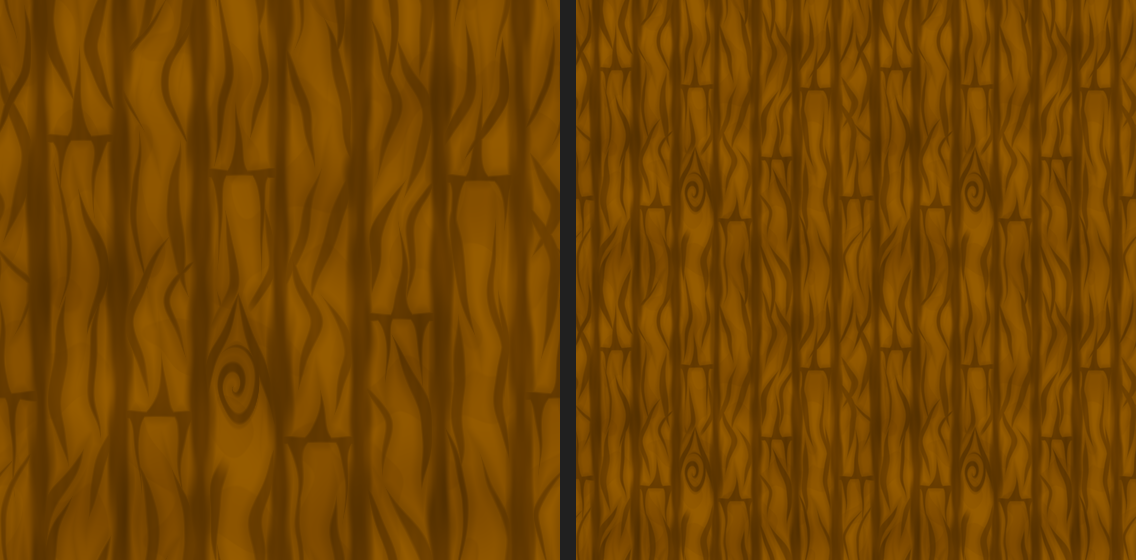
Left: one tile. Right: repeated 2 by 2.
This texture is drawn by a WebGL 2 fragment shader. Its source:

```glsl
#version 300 es
precision highp float;
// Seven painted wooden planks with soft dark seams and one butt joint each.
// Long tapered, bent grain strokes are looped per plank from hashes; one plank
// carries a spiral knot. Wrapping gradient noise adds wobble and brush wear.

uniform vec2 u_resolution;
out vec4 fragColor;

const float TAU = 6.28319;
const float PLANKS = 7.0;
const float JOINT[7] = float[7](0.293, 0.753, 0.26, 0.691, 0.214, 0.434, 0.681);

float hash(vec2 p) {
  return fract(sin(dot(p, vec2(127.1, 311.7))) * 43758.5);
}

float corner(vec2 cell, vec2 offset, vec2 period) {
  float angle = TAU * hash(mod(cell, period));
  return dot(vec2(cos(angle), sin(angle)), offset);
}

// Gradient noise that repeats after "period" cells.
float noise(vec2 uv, vec2 period) {
  vec2 p = uv * period, i = floor(p), f = p - i;
  vec2 s = f * f * f * (f * (f * 6.0 - 15.0) + 10.0), e = vec2(1.0, 0.0);
  float low = mix(corner(i, f, period), corner(i + e.xy, f - e.xy, period), s.x);
  float high = mix(corner(i + e.yx, f - e.yx, period), corner(i + 1.0, f - 1.0, period), s.x);
  return mix(low, high, s.y);
}

// Soft-edged ink with a faint halo, from distance and half width.
float ink(float dist, float halfWidth) {
  float core = 1.0 - smoothstep(halfWidth - 0.025, halfWidth + 0.03, dist);
  float halo = 1.0 - smoothstep(halfWidth, halfWidth + 0.14, dist);
  return max(0.9 * core, 0.3 * halo);
}

// Grain strokes in pairs that share a lean and a bracket bend.
float grain(vec2 p, float id) {
  float shade = 0.0;
  for (int i = 0; i < 8; i++) {
    float pair = float(i / 2), lane = float(i % 2) - 0.5;
    vec2 pairSeed = vec2(id + 3.0, pair + 11.0);
    vec2 seed = vec2(id * 5.0 + 2.0, float(i) + 31.0);
    float size = mix(1.4, 2.6, hash(seed));
    float middle = 1.3 + 1.45 * pair + 0.7 * (hash(seed + 7.0) - 0.5);
    float t = (p.y - middle) / size;
    float lean = 1.2 * (hash(pairSeed) - 0.5);
    float bracket = 2.4 * (hash(pairSeed + 5.0) - 0.5);
    float root = sqrt(t * t + 0.006);
    float x = lane * 0.46 + 0.14 * (hash(seed + 13.0) - 0.5)
            + lean * t + bracket * (root - 0.25);
    float slope = (lean + bracket * t / root) / size;
    float dist = abs(p.x - x) / sqrt(1.0 + slope * slope);
    float width = mix(0.05, 0.11, hash(seed + 17.0)) * (1.0 - 4.0 * t * t) - 0.015;
    shade = max(shade, ink(dist, width) * mix(0.8, 1.05, hash(seed + 23.0)));
  }
  return shade;
}

// Butt joint with one broad split rising and two thin ones hanging from it.
float joint(vec2 p, float id) {
  float shade = ink(min(p.y, PLANKS - p.y), 0.03 + 0.2 * p.x * p.x);
  for (int i = 0; i < 3; i++) {
    vec2 seed = vec2(id + 41.0, float(i) + 3.0);
    float rise = i == 0 ? p.y : PLANKS - p.y;
    float t = rise / mix(0.6, 1.5, hash(seed));
    float x = 0.25 * (float(i) * 2.0 - 3.0) * sign(float(i)) + 0.16 * (hash(seed + 9.0) - 0.5);
    float width = (i == 0 ? 0.1 : 0.065) * (1.0 - t) + 0.09 * exp(-rise * 11.0) - 0.01;
    shade = max(shade, ink(abs(p.x - x), width));
  }
  return shade;
}

// Oval spiral under a pointed roof of grain; clears the strokes beneath it.
float knot(vec2 p, float shade) {
  float r = length(p / vec2(0.24, 0.45));
  float turn = r * 1.4 - atan(p.y, p.x) / TAU;
  float dist = abs(fract(turn) - 0.5) * 0.23;
  float width = 0.05 * smoothstep(0.0, 0.5, r) - 0.2 * smoothstep(1.1, 1.4, r);
  float t = (1.15 - p.y) / 1.7;
  float roof = ink(abs(abs(p.x) - 0.55 * t), 0.24 * t * (1.0 - t) + 0.01);
  shade *= smoothstep(0.9, 1.3, length(p / vec2(0.4, 1.0)));
  return max(shade, max(ink(dist, width), roof));
}

void main() {
  vec2 uv = gl_FragCoord.xy / u_resolution;
  float wobble = noise(uv, vec2(9.0));
  float column = floor(uv.x * PLANKS + 0.5);
  float id = mod(column, PLANKS);
  float across = uv.x * PLANKS - column;
  float along = fract(uv.y - JOINT[int(id)]) * PLANKS;

  // Grain, joint and knot in plank widths.
  vec2 p = vec2(across + 0.13 * wobble, along);
  float shade = grain(p, id);
  if (id == 3.0) shade = knot(p - vec2(-0.05, 4.33), shade);
  shade = max(shade, joint(p, id));

  // Blurred seams with uneven edges.
  float streak = noise(uv, vec2(70.0, 8.0));
  float edge = 0.5 - abs(across) + 0.09 * wobble + 0.05 * streak;
  shade = max(shade, 1.0 - smoothstep(0.05, 0.21, edge));

  // Worn paint: broad patches and overlapping brush dabs.
  float patches = noise(uv, vec2(6.0, 5.0));
  float dabs = smoothstep(0.05, 0.09, noise(uv + 0.02 * wobble, vec2(11.0, 8.0)));
  vec3 wood = mix(vec3(0.59, 0.36, 0.0), vec3(0.49, 0.285, 0.0),
                  clamp(0.3 + 1.1 * patches + 0.22 * dabs, 0.0, 1.0));
  vec3 bark = vec3(0.375, 0.215, 0.0) * (1.0 - 0.2 * patches + 0.1 * streak);
  fragColor = vec4(mix(wood, bark, min(shade, 1.0)), 1.0);
}
```
